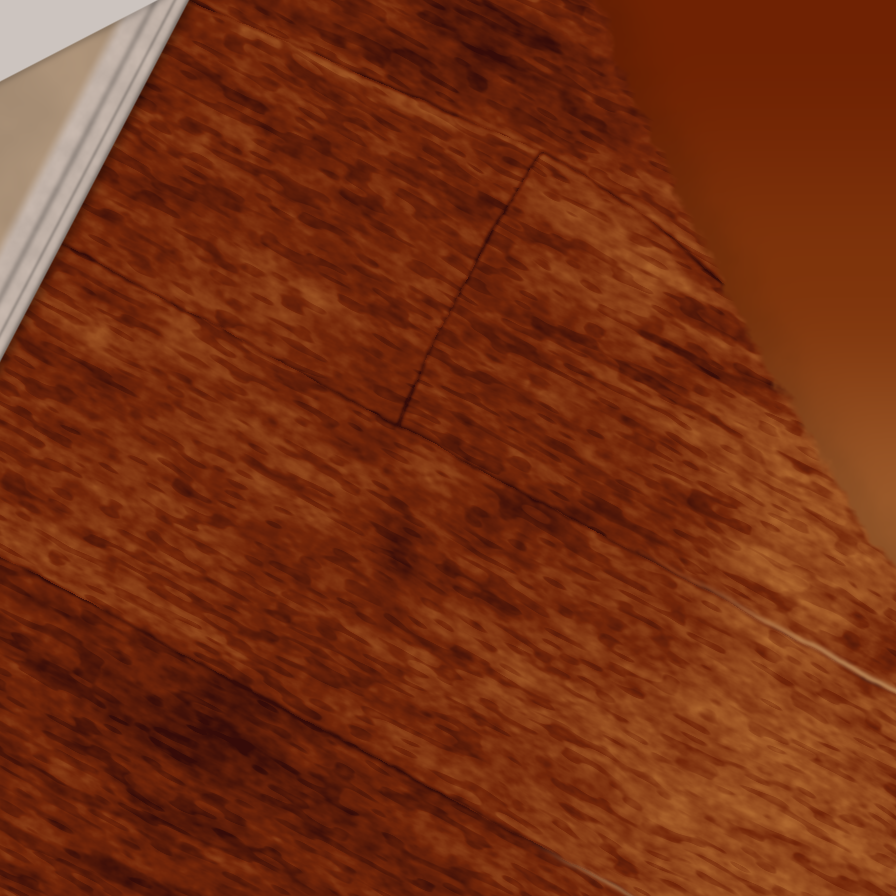
This texture is drawn by a Shadertoy shader. Its source:

```glsl
#define GRAIN_DIR vec2(0.88, -0.475)
#define GRAIN_GAIN 0.80
#define PORE_DEPTH 0.17
#define SEAM_WIDTH 0.0026
#define SEAM_LOW 0.335
#define SEAM_MID 0.674
#define WOOD_DARK vec3(0.21, 0.045, 0.03)
#define WOOD_MID vec3(0.455, 0.15, 0.035)
#define WOOD_LIGHT vec3(0.67, 0.385, 0.17)
#define TRIM_COLOR vec3(0.76, 0.70, 0.66)
#define WALL_COLOR vec3(0.66, 0.56, 0.46)
#define PANEL_COLOR vec3(0.80, 0.77, 0.75)

float hash(vec2 p) {
    vec3 q = fract(vec3(p.xyx) * 0.1031);
    q += dot(q, q.yzx + 33.33);
    return fract((q.x + q.y) * q.z);
}

float noise(vec2 p) {
    vec2 i = floor(p), f = fract(p);
    f = f * f * (3.0 - 2.0 * f);
    return mix(mix(hash(i), hash(i + vec2(1, 0)), f.x),
               mix(hash(i + vec2(0, 1)), hash(i + vec2(1, 1)), f.x), f.y);
}

float fbm(vec2 p) {
    float sum = 0.0, amp = 0.5;
    for (int i = 0; i < 4; i++) {
        sum += amp * noise(p);
        p = p * 2.03 + 17.1;
        amp *= 0.5;
    }
    return sum / 0.9375;
}

// Soft elliptical spot with radii r
float spot(vec2 p, vec2 center, vec2 r) {
    vec2 q = (p - center) / r;
    return exp(-dot(q, q));
}

float ridge(float d, float w) { return exp(-d * d / (w * w)); }

// Streaks, mottling, flecks and short dark pores in grain space (along, across)
float woodGrain(vec2 g) {
    g.y += 0.022 * (fbm(g * vec2(5.0, 9.0)) - 0.5);
    float streak = fbm(g * vec2(10.0, 62.0)) - 0.5;
    float mottle = fbm(g * vec2(55.0, 90.0) + 9.0) - 0.5;
    float fleck = noise(g * vec2(105.0, 210.0) + 70.0) - 0.5;
    float pores = smoothstep(0.56, 0.74, noise(g * vec2(36.0, 165.0) + 40.0));
    return GRAIN_GAIN * (0.56 * streak + 0.38 * mottle + 0.20 * fleck) + PORE_DEPTH * (0.25 - pores);
}

vec3 woodColor(float tone) {
    tone = clamp(tone, 0.0, 1.15);
    return tone < 0.5 ? mix(WOOD_DARK, WOOD_MID, tone * 2.0)
                      : mix(WOOD_MID, WOOD_LIGHT, tone * 2.0 - 1.0);
}

vec3 floorColor(vec2 uv) {
    vec2 g = vec2(dot(uv, GRAIN_DIR), dot(uv, vec2(-GRAIN_DIR.y, GRAIN_DIR.x)));
    float wobble = 0.006 * (fbm(g * 22.0) - 0.5);
    float across = g.y + wobble;
    float bend = g.x - 0.138;
    float seamTop = 1.018 + (bend < 0.0 ? 0.09 * bend : -0.55 * bend * bend);

    // Butt joint between the two upper planks
    float jointX = mix(0.443, 0.605, (uv.y - 0.525) / 0.305)
                 - 0.4 * (uv.y - 0.525) * (0.83 - uv.y) + wobble;
    float jointD = (uv.x - jointX) * 0.88;
    float upper = step(SEAM_MID, across) * step(across, seamTop);

    // Base tone and grain offset of each plank
    float tone = 0.46, plank = 0.0;
    if (across < SEAM_LOW) { tone = 0.36; plank = 1.0; }
    else if (across < SEAM_MID) { tone = 0.49; plank = 2.0; }
    else if (across > seamTop) { tone = 0.39; plank = 3.0; }
    else if (jointD > 0.0) { tone = 0.46; plank = 4.0; }

    // Broad reflected light
    tone += 0.32 * spot(uv, vec2(0.88, 0.10), vec2(0.30, 0.24));
    tone += 0.33 * spot(uv, vec2(0.93, 0.43), vec2(0.15, 0.14));
    tone += 0.20 * spot(uv, vec2(0.76, 0.72), vec2(0.12, 0.10));
    tone += 0.12 * spot(uv, vec2(0.25, 0.67), vec2(0.22, 0.10));
    tone += 0.14 * spot(uv, vec2(0.40, 0.97), vec2(0.07, 0.04));
    tone += 0.18 * ridge(across - SEAM_LOW - 0.026, 0.025) * smoothstep(0.65, 0.0, uv.x);
    tone += 0.20 * ridge(across - seamTop + 0.004, 0.012) * smoothstep(0.15, -0.05, bend);

    // Knots and stained patches
    float stain = 0.22 * spot(uv, vec2(0.25, 0.19), vec2(0.09, 0.07));
    stain += 0.24 * spot(uv, vec2(0.44, 0.37), vec2(0.025, 0.08));
    stain += 0.18 * spot(uv, vec2(0.42, 0.51), vec2(0.05, 0.02));
    stain += 0.14 * spot(uv, vec2(0.10, 0.56), vec2(0.06, 0.05));
    stain += 0.16 * spot(uv, vec2(0.49, 0.93), vec2(0.08, 0.05));
    stain += 0.42 * spot(uv, vec2(0.97, 0.27), vec2(0.04, 0.035));
    stain += 0.14 * spot(uv, vec2(0.67, 0.43), vec2(0.13, 0.04));
    tone -= stain * (0.3 + 1.4 * fbm(uv * 34.0));

    // Grain, with bolder rings where the cut runs across them
    tone += woodGrain(g + plank * vec2(3.7, 1.3));
    tone += 0.20 * (fbm(g * vec2(4.0, 12.0) + plank * 5.0) - 0.5);
    float rings = smoothstep(0.50, 0.72, noise(vec2(g.x * 8.0, (g.y + 2.0 * wobble) * 85.0)));
    float bold = upper * spot(uv, vec2(0.78, 0.60), vec2(0.18, 0.28))
               + spot(uv, vec2(0.03, 0.05), vec2(0.20, 0.12))
               + spot(uv, vec2(0.62, 0.98), vec2(0.08, 0.06));
    tone -= 0.24 * bold * (rings - 0.3);

    // Uneven seams, then the worn pale lips that catch the light
    float seams = ridge(across - SEAM_LOW, SEAM_WIDTH) + ridge(across - SEAM_MID, SEAM_WIDTH);
    seams += ridge(across - seamTop, SEAM_WIDTH) + 1.2 * upper * ridge(jointD, SEAM_WIDTH);
    seams *= 0.35 + 0.9 * noise(g * vec2(30.0, 20.0));
    vec3 col = woodColor(tone - 0.34 * min(seams, 1.1));
    float lip = ridge(across - SEAM_MID - 0.003, 0.0035) * smoothstep(0.68, 0.97, uv.x);
    lip += 0.7 * ridge(across - SEAM_LOW + 0.001, 0.003) * smoothstep(0.58, 0.68, uv.x);
    return mix(col, vec3(0.74, 0.54, 0.35), 0.85 * lip);
}

void mainImage(out vec4 fragColor, in vec2 fragCoord) {
    vec2 uv = fragCoord / iResolution.xy;
    float aa = 1.0 / iResolution.y;
    vec3 col = floorColor(uv);

    // Smooth out-of-focus shape at the right
    float drop = 1.0 - uv.y;
    float edge = 0.664 + 0.37 * drop + 0.24 * drop * drop + 0.024 * (fbm(uv * 45.0) - 0.5);
    vec3 blurCol = mix(vec3(0.44, 0.135, 0.012), vec3(0.50, 0.205, 0.045), smoothstep(0.95, 0.68, uv.y));
    blurCol = mix(blurCol, vec3(0.62, 0.36, 0.17), smoothstep(0.70, 0.40, uv.y));
    blurCol *= 1.0 - 0.10 * ridge(uv.x - edge, 0.04);
    col = mix(col, blurCol, smoothstep(-0.006, 0.008, uv.x - edge));

    // Skirting board with grooves, wall and pale panel at the upper left
    float d = dot(uv - vec2(0.0, 0.596), vec2(-0.886, 0.463));
    vec3 trim = TRIM_COLOR * (0.95 + 0.10 * fbm(uv * 60.0));
    trim *= 1.0 - 0.20 * ridge(d - 0.014, 0.002) - 0.20 * ridge(d - 0.033, 0.004);
    trim *= 1.0 - 0.35 * ridge(d, 0.004);
    vec3 wall = WALL_COLOR * (0.88 + 0.25 * fbm(uv * 9.0));
    trim = mix(trim, wall, smoothstep(0.050, 0.066, d));
    float panelD = (uv.y - 0.909 - 0.517 * uv.x) * 0.888;
    trim *= 1.0 - 0.15 * ridge(panelD, 0.005);
    trim = mix(trim, PANEL_COLOR, smoothstep(-aa, aa, panelD));
    col *= 1.0 - 0.30 * ridge(d, 0.008);
    fragColor = vec4(mix(col, trim, smoothstep(-aa, aa, d)), 1.0);
}
```
